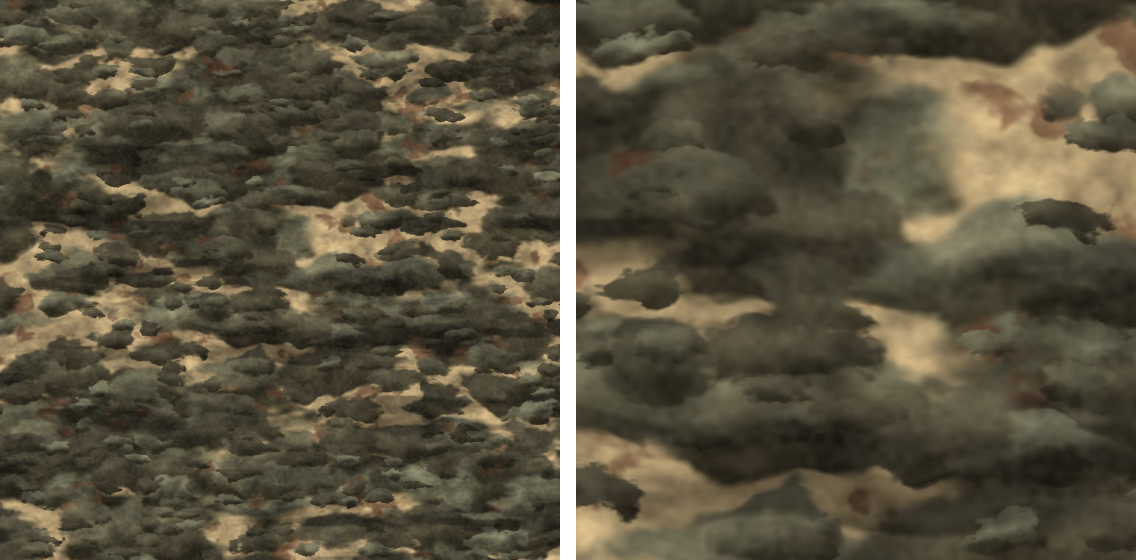
Left, the full canvas; right, a detail of the centre.
Reproduce this texture procedurally as a three.js fragment shader.

```glsl
varying vec2 vUv;

const vec3 SHADOW = vec3(0.175, 0.160, 0.115);
const vec3 OLIVE = vec3(0.285, 0.265, 0.205);
const vec3 SAGE = vec3(0.475, 0.470, 0.375);
const vec3 SAND = vec3(0.690, 0.600, 0.440);
const vec3 RUST = vec3(0.370, 0.240, 0.170);

const vec2 LARGE_GRID = vec2(6.5, 11.0);
const vec2 MEDIUM_GRID = vec2(12.0, 21.0);
const vec2 SMALL_GRID = vec2(25.0, 42.0);
const vec2 SAND_SCALE = vec2(5.5, 14.0);
const vec2 STREAK_SCALE = vec2(4.0, 25.0);
const vec2 LEAF_SCALE = vec2(38.0, 52.0);
const float EDGE_RAGGEDNESS = 1.5;
const float LEAF_CONTRAST = 0.75;
const float STREAK_DEPTH = 0.38;
const float GRAIN_SCALE = 190.0;
const float GRAIN_STRENGTH = 0.045;

float hash(vec2 p) {
  vec3 q = fract(p.xyx * 0.1031);
  q += dot(q, q.yzx + 33.33);
  return fract((q.x + q.y) * q.z);
}

float valueNoise(vec2 p) {
  vec2 cell = floor(p);
  vec2 f = fract(p);
  f = f * f * (3.0 - 2.0 * f);
  float low = mix(hash(cell), hash(cell + vec2(1.0, 0.0)), f.x);
  float high = mix(hash(cell + vec2(0.0, 1.0)), hash(cell + 1.0), f.x);
  return mix(low, high, f.y);
}

float fbm(vec2 p) {
  float sum = 0.0;
  float weight = 0.533;
  for (int i = 0; i < 4; i++) {
    sum += weight * valueNoise(p);
    p = mat2(1.98, 0.22, -0.22, 1.98) * p + 17.3;
    weight *= 0.5;
  }
  return sum;
}

// Rounded bushes, lit from above; lower rows overlap the ones behind.
vec3 addShrubs(vec3 color, vec2 p, vec2 grid, float density, float seed) {
  vec2 g = p * grid + seed;
  vec2 home = floor(g);
  float ragged = (fbm(g * 2.6 + seed) - 0.5) * EDGE_RAGGEDNESS;
  for (int j = 0; j < 3; j++) {
    for (int i = 0; i < 3; i++) {
      vec2 cell = home + vec2(float(i) - 1.0, 1.0 - float(j));
      vec2 rnd = vec2(hash(cell + 3.7), hash(cell + 41.2));
      vec2 radius = mix(vec2(0.42, 0.36), vec2(0.72, 0.60), rnd.yx);
      vec2 q = (g - cell - 0.2 - 0.6 * rnd) / radius;
      float present = step(hash(cell + 73.9), density);
      float cover = present * (1.0 - smoothstep(0.75, 1.08, length(q) + ragged));
      float tone = hash(cell + 97.1);
      vec3 body = mix(OLIVE, SAGE, tone * tone);
      float light = smoothstep(-1.0, 0.5, q.y - 0.2 * q.x + ragged);
      color = mix(color, mix(SHADOW, body, light), cover * 0.93);
    }
  }
  return color;
}

void main() {
  // Gentle warp keeps the outlines irregular.
  vec2 p = vUv + 3.0;
  p += 0.018 * (vec2(fbm(p * 15.0), fbm(p * 15.0 + 50.0)) - 0.5);

  // Sand clearings within low scrub.
  float clearing = smoothstep(0.44, 0.56, fbm(p * SAND_SCALE));
  vec3 scrub = mix(SHADOW, SAGE, smoothstep(0.25, 0.9, fbm(p * vec2(16.0, 30.0))));
  vec3 color = mix(scrub, SAND, clearing);

  // Rusty twigs on the open ground.
  float twigs = smoothstep(0.60, 0.72, fbm(p * vec2(24.0, 30.0) + 11.0));
  color = mix(color, RUST, 0.6 * twigs);

  color = addShrubs(color, p, LARGE_GRID, 0.62, 5.0);
  color = addShrubs(color, p, MEDIUM_GRID, 0.42, 19.0);
  color = addShrubs(color, p, SMALL_GRID, 0.22, 37.0);

  // Horizontal shadow streaks, stronger near the lower edge.
  float streak = smoothstep(0.52, 0.70, fbm(p * STREAK_SCALE + 29.0));
  color *= 1.0 - STREAK_DEPTH * streak * mix(1.2, 0.7, vUv.y);

  // Foliage mottling and fine grain.
  color *= 1.0 + LEAF_CONTRAST * (fbm(p * LEAF_SCALE) - 0.5);
  color += GRAIN_STRENGTH * (valueNoise(vUv * GRAIN_SCALE) - 0.5);

  gl_FragColor = vec4(clamp(color, 0.0, 1.0), 1.0);
}
```
